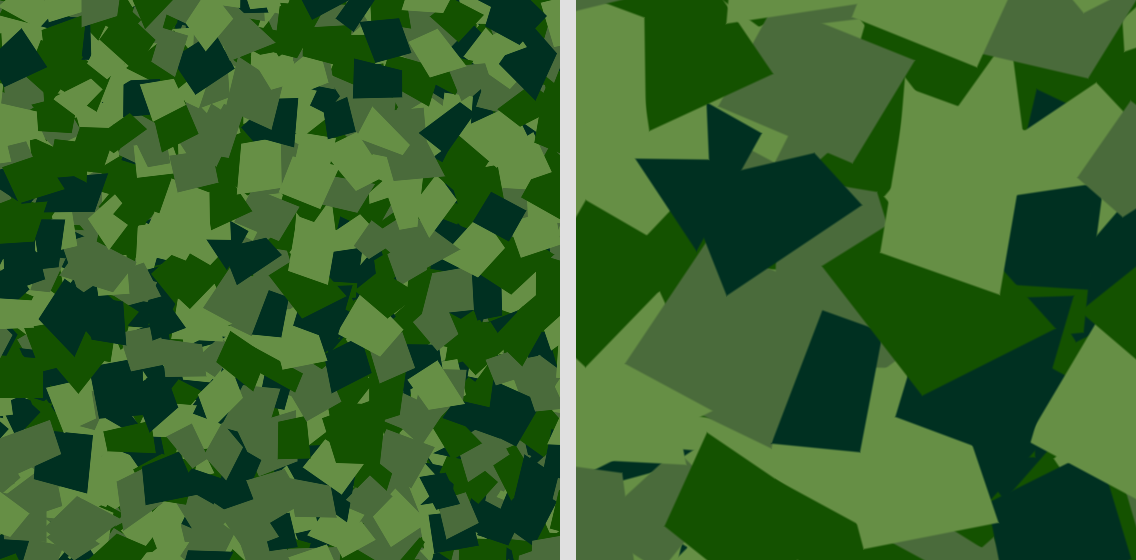
Left: the whole. Right: its middle third, enlarged.
Give the GLSL for this pattern, as a three.js fragment shader.

```glsl
// Angular woodland camouflage: layers of skewed quads in four flat greens.
varying vec2 vUv;

float hash(vec2 p) {
  return fract(sin(dot(p, vec2(127.1, 311.7))) * 43758.5453);
}

mat2 rotation(float a) {
  return mat2(cos(a), sin(a), -sin(a), cos(a));
}

// Signed distance bound of a four-sided shard with uneven, tilted sides.
float shard(vec2 p, vec2 seed) {
  float turn = 6.2832 * hash(seed + 3.7);
  float d = -1.0;
  for (int k = 0; k < 4; k++) {
    float side = float(k);
    float angle = turn + 1.5708 * side + 0.56 * (hash(seed + 11.3 + side * 5.1) - 0.5);
    float reach = mix(0.22, 0.68, hash(seed + 41.9 + side * 7.3));
    d = max(d, dot(p, vec2(cos(angle), sin(angle))) - reach);
  }
  return d;
}

// Four greens, chosen by their share of the area.
vec3 camoColor(float pick) {
  if (pick < 0.28) return vec3(0.08, 0.32, 0.0);
  if (pick < 0.56) return vec3(0.40, 0.56, 0.27);
  if (pick < 0.78) return vec3(0.29, 0.42, 0.23);
  return vec3(0.0, 0.19, 0.13);
}

void main() {
  vec3 color = vec3(0.08, 0.32, 0.0);

  // Paint turned grids of shards over each other, from back to front.
  for (int layer = 0; layer < 7; layer++) {
    float depth = float(layer);
    vec2 p = rotation(depth * 0.83 + 0.3) * vUv * 12.5 + depth * vec2(17.3, 9.6);
    vec2 home = floor(p);

    for (int j = -1; j <= 1; j++) {
      for (int i = -1; i <= 1; i++) {
        vec2 cell = home + vec2(float(i), float(j));
        vec2 seed = cell + depth * 31.7;
        vec2 center = cell + 0.25 + 0.5 * vec2(hash(seed), hash(seed + 19.1));
        float d = shard(p - center, seed);

        // An even spread over the cells, loosened by noise, keeps the shares.
        float pick = fract(dot(cell, vec2(0.7549, 0.5698)) + depth * 0.38 + 0.7 * hash(seed + 71.3));
        color = mix(color, camoColor(pick), 1.0 - smoothstep(-0.011, 0.011, d));
      }
    }
  }

  gl_FragColor = vec4(color, 1.0);
}
```
